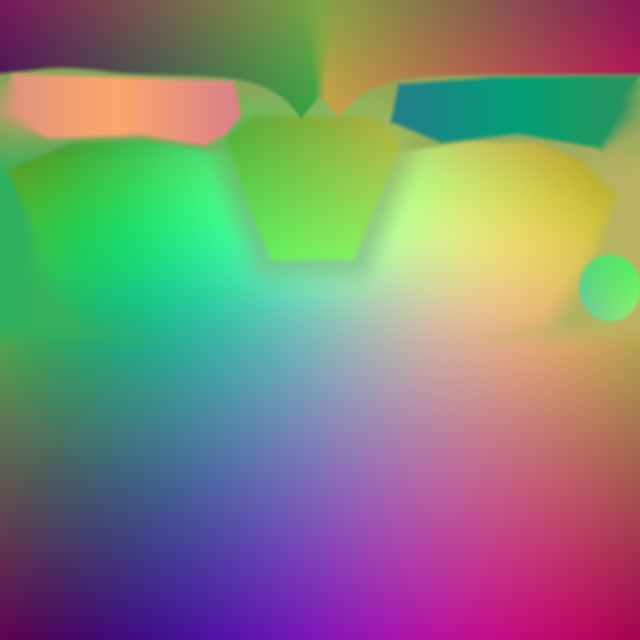
Reproduce this texture map procedurally as a WebGL 2 fragment shader.

```glsl
#version 300 es
precision highp float;
// Soft colour map: a wrapped spherical gradient fills the body, and its upper
// part is cut by two lobes, two bars, a central wedge, a top band and a disc.
// Each part is a signed distance mask over a small colour gradient.

uniform vec2 u_resolution;
out vec4 outColor;

// Signed distance to an eight-sided polygon, negative inside.
float polygon(vec2 p, vec2 v[8]) {
    float d = dot(p - v[0], p - v[0]);
    float s = 1.0;
    for (int i = 0, j = 7; i < 8; j = i, i++) {
        vec2 e = v[j] - v[i];
        vec2 w = p - v[i];
        vec2 b = w - e * clamp(dot(w, e) / dot(e, e), 0.0, 1.0);
        d = min(d, dot(b, b));
        bvec3 c = bvec3(p.y >= v[i].y, p.y < v[j].y, e.x * w.y > e.y * w.x);
        if (all(c) || all(not(c))) s = -s;
    }
    return s * sqrt(d);
}

float fill(float d, float soft) {
    return 1.0 - smoothstep(-soft, soft, d);
}

vec3 ramp(vec3 a, vec3 b, vec3 c, float t) {
    return mix(mix(a, b, clamp(2.0 * t, 0.0, 1.0)), c, clamp(2.0 * t - 1.0, 0.0, 1.0));
}

vec3 corners(vec3 bl, vec3 br, vec3 tl, vec3 tr, vec2 t) {
    t = clamp(t, 0.0, 1.0);
    return mix(mix(bl, br, t.x), mix(tl, tr, t.x), t.y);
}

// Direction-like colours wrapped around a vertical axis.
vec3 bodyColor(vec2 p) {
    float lon = 5.2 * (p.x - 0.5);
    float upper = smoothstep(0.45, 0.75, p.y);
    float swing = 0.26 + 0.15 * smoothstep(0.3, 0.55, p.y) - 0.14 * smoothstep(0.6, 0.76, p.y);
    float bend = max(p.y - 0.56, 0.0);
    float r = 0.51 + swing * sin(lon);
    float g = 0.04 + 1.36 * p.y - 8.0 * bend * bend + mix(0.04, 0.2, upper) * cos(lon);
    float b = 0.5 + 0.22 * cos(lon) - 0.2 * smoothstep(0.5, 0.8, p.y);
    return vec3(r, g, b);
}

vec3 rimColor(vec2 p) {
    vec3 side = mix(vec3(0.17, 0.69, 0.37), vec3(0.74, 0.70, 0.38), p.x);
    vec3 top = mix(vec3(0.52, 0.65, 0.34), vec3(0.60, 0.66, 0.36), p.x);
    return mix(side, top, smoothstep(0.71, 0.81, p.y));
}

vec3 bandColor(vec2 p) {
    float d = abs(p.x - 0.5);
    float depth = (1.0 - p.y) / 0.12;
    float side = clamp((p.x - 0.5) / mix(0.035, 0.008, clamp(depth, 0.0, 1.0)), -1.0, 1.0);
    return vec3(0.5 + side * (0.03 + 0.17 * depth), 0.65 - 1.12 * d, 0.27 + 0.14 * d);
}

// Lower edge of the top band, with a notched point at the centre.
float bandEdge(float x) {
    float d = abs(x - 0.5);
    float drop = 0.068 * exp(-max(d - 0.03, 0.0) / 0.045);
    drop *= mix(0.5, 1.0, clamp(d / 0.03, 0.0, 1.0));
    float h = (x - 0.1) / 0.08;
    return 0.883 - drop + 0.011 * exp(-h * h);
}

void main() {
    vec2 p = gl_FragCoord.xy / u_resolution;
    float outer = smoothstep(0.42, 0.5, abs(p.x - 0.5));

    // Body and its two lobes over the rim
    float leftLobe = polygon(p, vec2[8](vec2(0.335, 0.763), vec2(0.22, 0.781),
        vec2(0.11, 0.776), vec2(0.012, 0.736), vec2(0.045, 0.66), vec2(0.06, 0.58),
        vec2(0.12, 0.49), vec2(0.5, 0.40)));
    float rightLobe = polygon(p, vec2[8](vec2(0.64, 0.765), vec2(0.73, 0.779),
        vec2(0.84, 0.776), vec2(0.91, 0.747), vec2(0.964, 0.695), vec2(0.92, 0.58),
        vec2(0.86, 0.485), vec2(0.5, 0.40)));
    float trunk = max(abs(p.x - 0.5) - 0.17, p.y - 0.765);
    float face = min(min(leftLobe, rightLobe), trunk);
    float faceSoft = mix(0.03, 0.007, smoothstep(0.5, 0.73, p.y));
    float rim = (1.0 - fill(face, faceSoft)) * smoothstep(0.455, 0.5, p.y);
    vec3 color = mix(bodyColor(p), rimColor(p), rim);

    // Central wedge and the shade around it
    float wedge = polygon(p, vec2[8](vec2(0.395, 0.818), vec2(0.58, 0.818),
        vec2(0.627, 0.781), vec2(0.59, 0.687), vec2(0.553, 0.594), vec2(0.423, 0.594),
        vec2(0.385, 0.69), vec2(0.352, 0.787)));
    vec3 shade = corners(vec3(0.42, 0.76, 0.57), vec3(0.57, 0.77, 0.57),
        vec3(0.38, 0.73, 0.35), vec3(0.62, 0.73, 0.35), (p - vec2(0.35, 0.58)) / vec2(0.28, 0.2));
    color = mix(color, shade, 0.85 * (1.0 - smoothstep(0.0, 0.055, wedge)));
    vec3 wedgeColor = corners(vec3(0.33, 0.95, 0.36), vec3(0.59, 0.95, 0.38),
        vec3(0.34, 0.67, 0.22), vec3(0.70, 0.69, 0.24), (p - vec2(0.36, 0.594)) / vec2(0.26, 0.22));
    color = mix(color, wedgeColor, fill(wedge, 0.008));

    // Top band
    color = mix(color, bandColor(p), fill(bandEdge(p.x) - p.y, 0.006));

    // Warm and cool bars
    float barSoft = 0.006 + 0.025 * outer * (1.0 - smoothstep(0.85, 0.885, p.y));
    float warm = polygon(p, vec2[8](vec2(0.02, 0.885), vec2(0.365, 0.873),
        vec2(0.377, 0.82), vec2(0.352, 0.789), vec2(0.32, 0.772), vec2(0.22, 0.789),
        vec2(0.075, 0.783), vec2(0.0, 0.82)));
    vec3 warmColor = ramp(vec3(0.87, 0.57, 0.49), vec3(0.99, 0.65, 0.42),
        vec3(0.86, 0.51, 0.53), p.x / 0.36);
    color = mix(color, warmColor, fill(warm, barSoft));
    float cool = polygon(p, vec2[8](vec2(0.623, 0.868), vec2(0.77, 0.879),
        vec2(1.0, 0.883), vec2(0.985, 0.82), vec2(0.94, 0.768), vec2(0.81, 0.791),
        vec2(0.69, 0.777), vec2(0.611, 0.81)));
    vec3 coolColor = ramp(vec3(0.13, 0.50, 0.54), vec3(0.01, 0.62, 0.46),
        vec3(0.15, 0.58, 0.36), (p.x - 0.63) / 0.35);
    color = mix(color, coolColor, fill(cool, barSoft));

    // Small disc at the right edge
    vec2 q = (p - vec2(0.953, 0.55)) / vec2(0.048, 0.052);
    vec3 discColor = corners(vec3(0.42, 0.78, 0.62), vec3(0.58, 0.95, 0.40),
        vec3(0.34, 0.84, 0.48), vec3(0.28, 0.95, 0.35), 0.5 + 0.5 * q);
    color = mix(color, discColor, fill(length(q) - 1.0, 0.1));

    outColor = vec4(clamp(color, 0.0, 1.0), 1.0);
}
```
